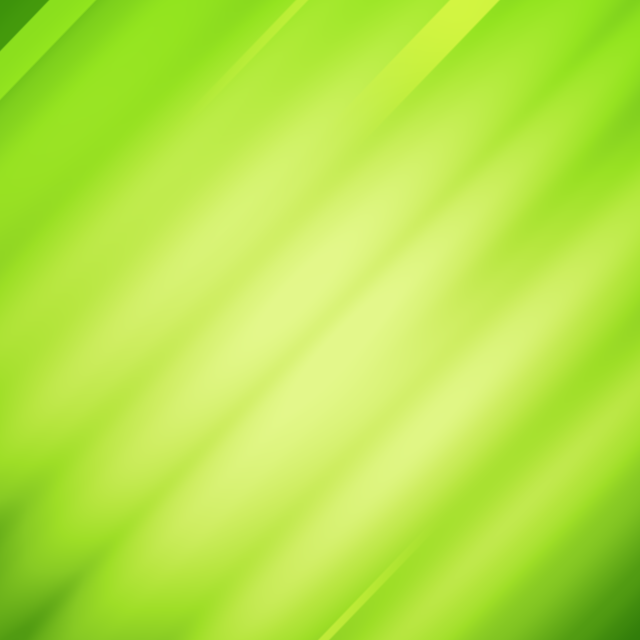
Give the GLSL for this background, as a three.js fragment shader.

```glsl
// Soft diagonal beams of lime light around a pale central glow.
varying vec2 vUv;

const vec3 DEEP_GREEN = vec3(0.12, 0.42, 0.02);
const vec3 LEAF_GREEN = vec3(0.32, 0.61, 0.07);
const vec3 FRESH_GREEN = vec3(0.53, 0.79, 0.14);
const vec3 LIME = vec3(0.62, 0.87, 0.15);
const vec3 BRIGHT_LIME = vec3(0.72, 0.90, 0.25);
const vec3 PALE_LIME = vec3(0.81, 0.93, 0.38);
const vec3 CREAM_LIME = vec3(0.89, 0.97, 0.54);
const vec3 RAY_YELLOW = vec3(0.86, 0.97, 0.27);
const vec3 TOP_TINT = vec3(0.90, 1.04, 0.72);

const vec2 GLOW_CENTER = vec2(0.52, 0.49);
const float GLOW_ALONG = 3.1;
const float GLOW_ACROSS = 4.2;
const float BASE_LEVEL = 0.36;
const float GLOW_LEVEL = 0.62;
const float BEAM_SLOPE = 1.04;
const float EDGE = 0.003;
const float STREAK_STRENGTH = 0.035;
const int STREAK_LAYERS = 3;

float hash(float n) {
  return fract(sin(n * 127.1) * 43758.5453);
}

float noise(float x) {
  float i = floor(x);
  float f = fract(x);
  return mix(hash(i), hash(i + 1.0), f * f * (3.0 - 2.0 * f));
}

// Soft band around a given position across the beams
float band(float across, float center, float width) {
  float d = (across - center) / width;
  return exp(-d * d);
}

// Band with crisp, smoothed edges
float strip(float across, float start, float end) {
  return smoothstep(start - EDGE, start + EDGE, across)
       * (1.0 - smoothstep(end - EDGE, end + EDGE, across));
}

// Light level to colour
vec3 ramp(float level) {
  vec3 c = mix(DEEP_GREEN, LEAF_GREEN, smoothstep(0.0, 0.22, level));
  c = mix(c, FRESH_GREEN, clamp((level - 0.22) / 0.20, 0.0, 1.0));
  c = mix(c, LIME, clamp((level - 0.42) / 0.13, 0.0, 1.0));
  c = mix(c, BRIGHT_LIME, clamp((level - 0.55) / 0.14, 0.0, 1.0));
  c = mix(c, PALE_LIME, clamp((level - 0.69) / 0.14, 0.0, 1.0));
  return mix(c, CREAM_LIME, clamp((level - 0.83) / 0.16, 0.0, 1.0));
}

// Fine random streaks, each layer narrower and fainter
float streaks(float across) {
  float sum = 0.0;
  float frequency = 9.0;
  float weight = 1.0;
  for (int i = 0; i < STREAK_LAYERS; i++) {
    sum += weight * (noise(across * frequency + float(i) * 17.0) - 0.5);
    frequency *= 2.0;
    weight *= 0.5;
  }
  return sum;
}

// Broad light and dark beams
float beams(float across, float along) {
  float upper = smoothstep(-0.1, 0.5, along);
  float lower = smoothstep(0.1, -0.5, along);
  float v = 0.05 * band(across, 0.27, 0.05);
  v -= 0.07 * band(across, 0.41, 0.05);
  v += 0.05 * band(across, 0.53, 0.04);
  v += 0.08 * band(across, 0.70, 0.06);
  v -= 0.06 * band(across, 0.82, 0.04);
  v += 0.04 * band(across, 0.94, 0.05);
  v -= 0.06 * band(across, 1.03, 0.025);
  v += 0.05 * band(across, 1.10, 0.05);
  v += 0.07 * lower * band(across, 1.15, 0.06);
  v -= 0.13 * upper * band(across, 1.21, 0.05);
  v -= 0.06 * band(across, 1.28, 0.04);
  v += 0.11 * band(across, 1.38, 0.06);
  v -= 0.13 * band(across, 1.54, 0.06);
  v += 0.08 * band(across, 1.65, 0.05);
  return v;
}

void main() {
  float across = BEAM_SLOPE * vUv.x + 1.0 - vUv.y;
  float along = vUv.x + vUv.y - 1.0;

  // Central glow, stretched along the beams
  vec2 p = vUv - GLOW_CENTER;
  float pAlong = (p.x + p.y) * 0.7071;
  float pAcross = (p.x - p.y) * 0.7071;
  float glow = exp(-GLOW_ALONG * pAlong * pAlong - GLOW_ACROSS * pAcross * pAcross);

  float level = BASE_LEVEL + GLOW_LEVEL * glow;
  level += beams(across, along) + STREAK_STRENGTH * streaks(across);

  // Crisp layers in the upper left corner
  level -= 0.27 * (1.0 - smoothstep(0.08 - EDGE, 0.08 + EDGE, across));
  level += 0.07 * strip(across, 0.08, 0.156);
  level -= 0.11 * smoothstep(0.153, 0.159, across) * exp(-max(across - 0.156, 0.0) / 0.07);

  // Shaded lower corners
  level -= 0.14 * smoothstep(1.70, 1.80, across) + 0.22 * smoothstep(1.78, 2.04, across);
  level -= 0.24 * smoothstep(0.50, 1.0, -along);

  vec3 color = ramp(level);
  color *= mix(vec3(1.0), TOP_TINT, smoothstep(0.4, 1.0, vUv.y) * (1.0 - glow));

  // Bright rays fading towards the middle
  float wideRay = strip(across, 0.731, 0.812) * smoothstep(0.28, 0.72, along);
  float thinRay = strip(across, 0.481, 0.501) * smoothstep(0.05, 0.50, along);
  float lowRay = strip(across, 1.517, 1.535) * smoothstep(0.10, 0.50, -along);
  color = mix(color, RAY_YELLOW, 0.85 * wideRay + 0.5 * thinRay + 0.6 * lowRay);

  gl_FragColor = vec4(clamp(color, 0.0, 1.0), 1.0);
}
```
